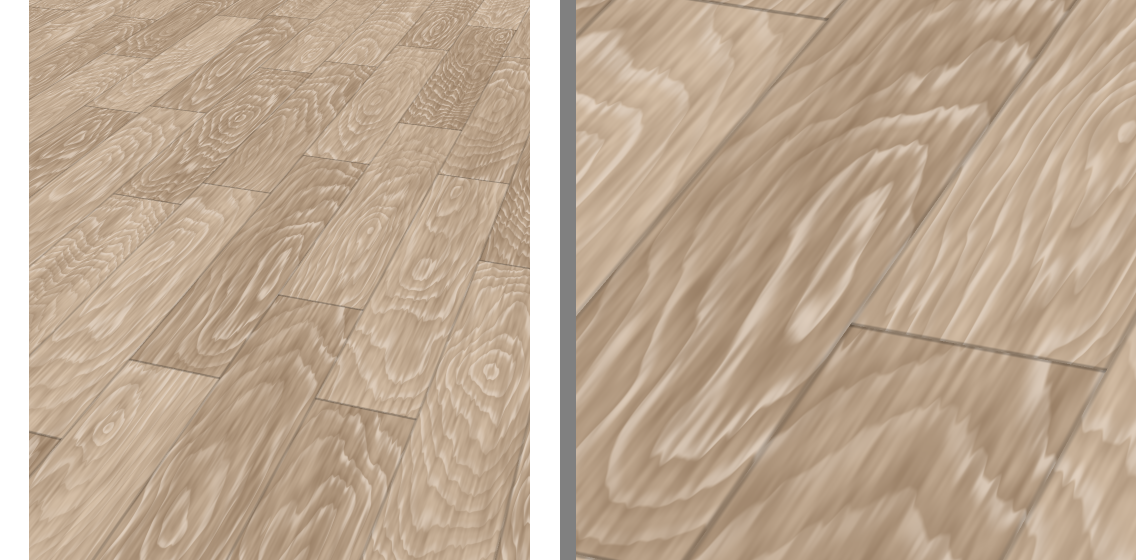
Left: the whole. Right: its middle third, enlarged.
A WebGL 2 fragment shader for this texture:

```glsl
#version 300 es
precision highp float;
// Limed oak strip floor in perspective, staggered boards with cathedral grain, white side margins.

#define VANISH vec2(1.268, 1.578)   // where the long board edges meet
#define CROSS_VANISH_X -5.6         // where the board ends meet, on the same horizon
#define BOARD_WIDTH 0.1516
#define BOARD_SHIFT 0.092
#define BOARD_LENGTH 2.4
#define BOARD_ASPECT 5.0            // length in board widths
#define MARGINS vec2(0.052, 0.9466)
#define PORE_CONTRAST 0.62
#define LIME_AMOUNT 0.52
#define SAMPLES 2                   // per axis

uniform vec2 u_resolution;
out vec4 outColor;

const vec3 DARK_OAK = vec3(0.64, 0.54, 0.44);
const vec3 PALE_OAK = vec3(0.86, 0.775, 0.68);
const vec3 LIME = vec3(0.86, 0.80, 0.74);
// Position of one end joint in each column of boards
const float JOINTS[8] = float[8](5.1, 6.19, 7.18, 5.52, 4.78, 6.59, 8.68, 7.65);

float hash(vec2 p) {
    vec3 q = fract(p.xyx * 0.1031);
    q += dot(q, q.yzx + 33.33);
    return fract((q.x + q.y) * q.z);
}

float noise(vec2 p) {
    vec2 i = floor(p), f = fract(p);
    f = f * f * (3.0 - 2.0 * f);
    return mix(mix(hash(i), hash(i + vec2(1, 0)), f.x),
               mix(hash(i + vec2(0, 1)), hash(i + vec2(1, 1)), f.x), f.y);
}

// Wood of one board; g = (across, along) in board widths, across from -0.5 to 0.5
vec3 oak(vec2 g, vec2 id, float pale) {
    float seed = hash(id + 17.0);
    float kind = hash(id + 41.0);
    vec2 s = g + 83.0 * vec2(seed, kind);

    // Pores: fine streaks along the board
    float streak = noise(s * vec2(36.0, 2.8));
    float pores = 0.65 * streak + 0.35 * noise(s * vec2(66.0, 5.5) + 9.0);
    float broad = noise(s * vec2(3.5, 0.55) + 5.0);

    // Growth rings: a wavering trunk cut at a shallow slope
    float heart = BOARD_ASPECT * mix(0.1, 0.9, hash(id + 63.0));
    float slope = mix(0.2, 0.38, kind);
    vec2 cut = vec2(g.x - 0.5 * (seed - 0.5), slope * (g.y - heart));
    cut += 0.30 * (vec2(noise(s * vec2(1.6, 0.8)), noise(s * vec2(2.6, 1.1) + 31.0)) - 0.5);
    float radius = length(cut) + 0.07 * noise(s * vec2(7.0, 1.8)) + 0.035 * (streak - 0.5);
    float ring = fract(radius * mix(7.0, 13.0, hash(id + 7.0)));

    // Lime gathers at the ring edge, a darker band follows it
    float lime = smoothstep(0.5, 0.85, ring) * (1.0 - smoothstep(0.9, 1.0, ring));
    lime *= mix(0.3, 1.0, smoothstep(0.25, 0.65, pores));
    lime *= mix(0.35, 1.0, smoothstep(0.25, 0.65, noise(s * vec2(1.7, 0.7) + 57.0)));
    float shade = 1.0 - smoothstep(0.0, 0.4, ring) + smoothstep(0.92, 1.0, ring);

    float tone = 0.45 + 0.24 * (pale - 0.5) + 0.16 * (seed - 0.5);
    tone += PORE_CONTRAST * (pores - 0.5) + 0.28 * (broad - 0.5) - 0.17 * shade;
    vec3 color = mix(DARK_OAK, PALE_OAK, clamp(tone, -0.25, 1.1));
    return mix(color, LIME + 0.10 * (pores - 0.5), LIME_AMOUNT * 1.5 * lime);
}

vec3 woodFloor(vec2 p) {
    // Undo the perspective
    float depth = VANISH.y - p.y;
    float across = ((VANISH.x - p.x) / depth - BOARD_SHIFT) / BOARD_WIDTH;
    float along = (p.x - CROSS_VANISH_X) / depth;

    // Find the board
    float column = floor(across);
    float run = (along - JOINTS[int(mod(column, 8.0))]) / BOARD_LENGTH;
    vec2 id = vec2(column, floor(run));
    vec2 g = vec2(fract(across) - 0.5, fract(run) * BOARD_ASPECT);

    // Pale and dark boards alternate, with every third column swapped
    float swapped = 1.0 - step(0.5, mod(column, 3.0));
    float pale = mod(id.y + swapped, 2.0);
    vec3 color = oak(g, id + 20.0, pale);

    // Seams: faint along the sides, firmer at the ends
    float side = 0.5 - abs(g.x);
    float end = min(g.y, BOARD_ASPECT - g.y);
    color *= 1.0 - 0.16 * (1.0 - smoothstep(0.005, 0.022, side));
    color *= 1.0 - 0.24 * (1.0 - smoothstep(0.006, 0.022, end));
    return color;
}

void main() {
    vec3 sum = vec3(0.0);
    for (int j = 0; j < SAMPLES; j++) {
        for (int i = 0; i < SAMPLES; i++) {
            vec2 offset = (vec2(i, j) + 0.5) / float(SAMPLES) - 0.5;
            vec2 p = (gl_FragCoord.xy + offset) / u_resolution;
            float inside = step(MARGINS.x, p.x) * step(p.x, MARGINS.y);
            sum += mix(vec3(1.0), woodFloor(p), inside);
        }
    }
    outColor = vec4(sum / float(SAMPLES * SAMPLES), 1.0);
}
```
